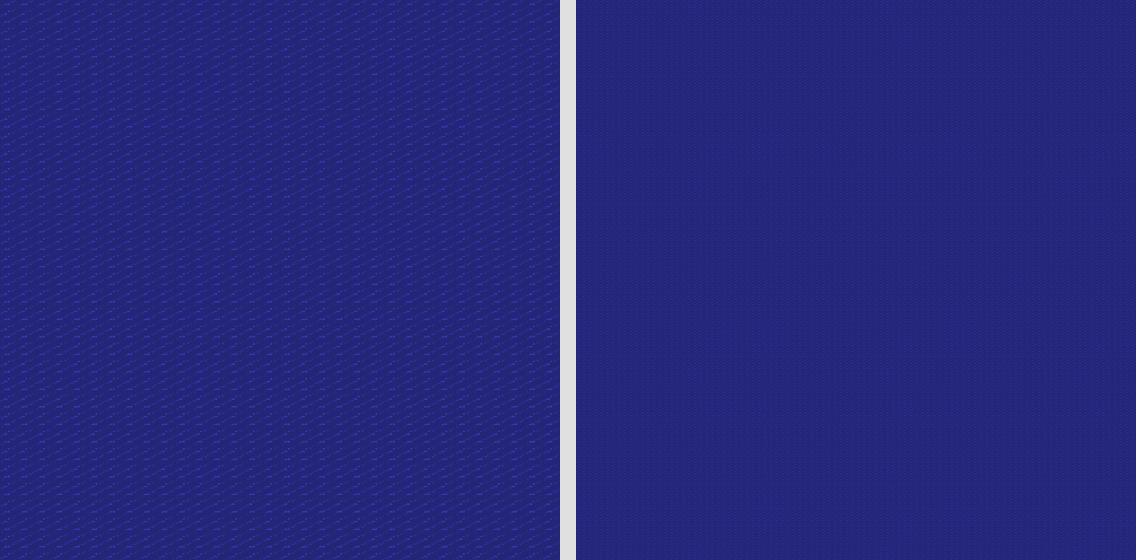
Left, the tile; right, the same tile 3 across and 3 down.
This texture is drawn by a WebGL 2 fragment shader. Its source:

```glsl
#version 300 es
precision highp float;
// Deep blue twill: 32 by 32 cells, each crossed by two faint ribs rising to the
// right. Sparse crisp glints cluster along the ribs, with strength varied from
// cell to cell; cell numbers and noise wrap, so the cloth tiles.
uniform vec2 u_resolution;
out vec4 outColor;

const float CELLS = 32.0;

float hash(vec2 p) {
    vec3 q = fract(p.xyx * vec3(0.1031, 0.1030, 0.0973));
    q += dot(q, q.yzx + 33.33);
    return fract((q.x + q.y) * q.z);
}

// Value noise repeating after "period" lattice steps
float wrapNoise(vec2 p, vec2 period) {
    vec2 i = floor(p), f = fract(p);
    f = f * f * (3.0 - 2.0 * f);
    float a = hash(mod(i, period));
    float b = hash(mod(i + vec2(1.0, 0.0), period));
    float c = hash(mod(i + vec2(0.0, 1.0), period));
    float d = hash(mod(i + 1.0, period));
    return mix(mix(a, b, f.x), mix(c, d, f.x), f.y);
}

// Small crisp ellipse; distances are in cell widths
float glint(vec2 d, vec2 radius, float blur) {
    float r = (length(d / radius) - 1.0) * radius.y;
    return 1.0 - smoothstep(-blur, blur, r);
}

void main() {
    vec2 uv = gl_FragCoord.xy / u_resolution;
    vec2 grid = uv * CELLS;
    float blur = max(0.015, 0.4 * CELLS / u_resolution.x);

    vec3 ground = vec3(0.138, 0.145, 0.463);
    vec3 ribBlue = vec3(0.162, 0.17, 0.56);
    vec3 glintBlue = vec3(0.22, 0.245, 0.78);

    // Thin ribs, broken into short streaks that recur in every cell
    float across = abs(fract(2.0 * grid.y - grid.x - 0.08) - 0.5);
    float streak = smoothstep(0.4, 0.7, wrapNoise(grid * vec2(6.0, 12.0), vec2(6.0, 12.0)));
    float rib = smoothstep(0.26, 0.44, across);
    vec3 color = mix(ground, ribBlue, 0.75 * rib * streak);

    // Glints: six on each rib, strongest near the middle of the cell
    for (int i = 0; i < 12; i++) {
        float k = float(i);
        float x = fract(0.36 + 0.382 * floor(k * 0.5));
        float offRib = 0.13 * (hash(vec2(k, 7.0)) - 0.5);
        vec2 center = vec2(x, 0.04 + 0.5 * x + 0.5 * mod(k, 2.0) + offRib);
        vec2 id = floor(grid - center + 0.5);
        vec2 d = grid - center - id;
        float chance = hash(mod(id, CELLS) + 37.0 * (k + 1.0));
        float bright = mix(0.28, 1.0, 1.0 - smoothstep(0.1, 0.34, abs(x - 0.48)));
        bright *= 0.7 + 0.3 * chance;
        color = mix(color, glintBlue, bright * glint(d, vec2(0.054, 0.043), blur));
    }

    // Broad, very slight changes of tone
    float tone = wrapNoise(uv * vec2(9.0, 5.0), vec2(9.0, 5.0)) - 0.5;
    outColor = vec4(color * (1.0 + 0.014 * tone), 1.0);
}
```
